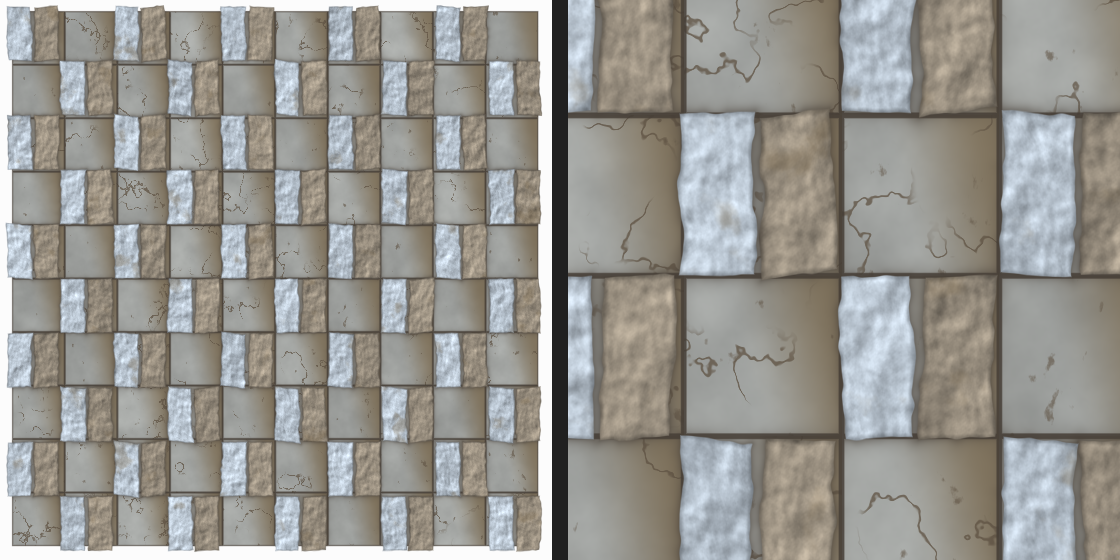
Left, the full canvas; right, a detail of the centre.
A Shadertoy shader for this texture:

```glsl
// Stone mosaic: a checkerboard of flat veined tiles and pairs of raised split-face blocks.
const float COUNT = 10.0;                  // cells across and down
const vec2 PANEL_MIN = vec2(0.022, 0.025);
const vec2 PANEL_MAX = vec2(0.975, 0.980);
const float PARALLAX = 0.09;               // outward shift of raised blocks at the rim
const float GAP = 0.018;                   // joint width, in cells
const float ROUGHNESS = 0.022;             // waviness of the broken edges
const vec2 BLOCK_HALF = vec2(0.248, 0.505);
const vec3 BACKDROP = vec3(0.99);
const vec3 FLAT_STONE = vec3(0.64, 0.65, 0.64);
const vec3 FLAT_SHADE = vec3(0.46, 0.39, 0.28);
const vec3 COOL_FACE = vec3(0.72, 0.765, 0.81);
const vec3 WARM_FACE = vec3(0.60, 0.56, 0.50);
const vec3 JOINT = vec3(0.27, 0.24, 0.21);
const vec3 VEIN = vec3(0.37, 0.32, 0.26);

float hash(vec2 p) {
    return fract(sin(dot(p, vec2(127.1, 311.7))) * 43758.5453);
}

float noise(vec2 p) {
    vec2 i = floor(p), f = fract(p);
    f = f * f * (3.0 - 2.0 * f);
    return mix(mix(hash(i), hash(i + vec2(1, 0)), f.x),
               mix(hash(i + vec2(0, 1)), hash(i + vec2(1, 1)), f.x), f.y);
}

float fbm(vec2 p) {
    float sum = 0.0, amp = 0.5;
    for (int i = 0; i < 5; i++) {
        sum += amp * noise(p);
        p = mat2(1.6, 1.2, -1.2, 1.6) * p + 7.3;
        amp *= 0.5;
    }
    return sum;
}

float boxDistance(vec2 p, vec2 halfSize) {
    vec2 q = abs(p) - halfSize;
    return length(max(q, 0.0)) + min(max(q.x, q.y), 0.0);
}

bool isRaised(vec2 cell) {
    return mod(cell.x + cell.y, 2.0) > 0.5
        && all(greaterThanEqual(cell, vec2(0))) && all(lessThan(cell, vec2(COUNT)));
}

// Flat tile: shade toward its right side, clouding, veins, pits and joints
vec3 flatTile(vec2 g, float px) {
    vec2 cell = floor(g), p = fract(g);
    float seed = hash(cell + 3.7);
    vec2 q = p + cell * 5.3;
    vec3 col = FLAT_STONE * (0.94 + 0.10 * seed);
    col *= 0.90 + 0.20 * fbm(q * 3.0);
    float shade = smoothstep(0.35, 1.05, p.x + 0.25 * (p.y - 0.5));
    col = mix(col, FLAT_SHADE, 0.75 * shade);
    float crack = abs(fbm(q * 2.2 + 11.0) - 0.48);
    float broken = smoothstep(0.40, 0.65, noise(q * 3.1 + 20.0)) * step(0.35, seed);
    col = mix(col, VEIN, 0.75 * broken * (1.0 - smoothstep(0.003, 0.016, crack)));
    float pits = smoothstep(0.72, 0.82, fbm(q * vec2(9.0, 6.0) + 40.0));
    col = mix(col, VEIN, 0.6 * pits);
    vec2 edge = min(p, 1.0 - p);
    float joint = 1.0 - smoothstep(GAP - px, GAP + px, min(edge.x, edge.y));
    return mix(col, JOINT, 0.85 * joint);
}

// Split face: broken relief lit from the upper left
vec3 splitFace(vec2 p, vec2 seed, vec3 tint) {
    vec2 q = p * vec2(7.0, 5.5) + seed * 9.1;
    float height = fbm(q);
    float slope = height - fbm(q + vec2(-0.22, 0.22));
    vec3 col = tint * (0.95 + 0.09 * hash(seed + 5.0) + 0.85 * slope);
    col *= 0.93 + 0.14 * height;
    float stain = smoothstep(0.60, 0.78, fbm(p * 3.0 + seed * 4.7));
    return mix(col, FLAT_SHADE, 0.35 * stain);
}

void mainImage(out vec4 fragColor, in vec2 fragCoord) {
    vec2 uv = fragCoord / iResolution.xy;
    vec2 g = (uv - PANEL_MIN) / (PANEL_MAX - PANEL_MIN) * COUNT;
    float px = COUNT / min(iResolution.x, iResolution.y);

    float panel = boxDistance(g - 0.5 * COUNT, vec2(0.5 * COUNT));
    float inside = 1.0 - smoothstep(-px, px, panel);
    vec3 col = mix(BACKDROP, flatTile(g, px), inside);

    // Raised blocks: the warm right half first, the cool left half over it
    for (int k = 0; k < 18; k++) {
        int n = k % 9;
        bool cool = k >= 9;
        vec2 cell = floor(g) + vec2(n % 3 - 1, n / 3 - 1);
        if (!isRaised(cell)) continue;
        vec2 seed = cell + (cool ? 0.0 : 31.0);
        vec2 center = cell + vec2(cool ? 0.22 : 0.73, 0.5);
        center += PARALLAX * (2.0 * cell + 1.0 - COUNT) / COUNT;
        vec2 p = g - center;

        // Tilt and ragged outline, different for every block
        float tilt = hash(seed + 1.3) - 0.5;
        p.y += p.x * (0.20 * tilt + (cool ? 0.05 : -0.05));
        p.x += p.y * 0.07 * (hash(seed + 2.9) - 0.5);
        p.x += ROUGHNESS * 2.0 * (noise(p * 4.0 + seed * 3.0) - 0.5);
        float d = boxDistance(p, BLOCK_HALF - vec2(GAP, 0.0));
        d += ROUGHNESS * (noise(p * 13.0 + seed * 6.0) - 0.5);

        // Contact shadow falls on the stone, not on the backdrop
        col = mix(col, JOINT, 0.55 * exp(-max(d, 0.0) * 28.0) * inside);
        if (d > px) continue;
        vec3 face = splitFace(p, seed, cool ? COOL_FACE : WARM_FACE);
        face *= 1.0 - 0.22 * smoothstep(-0.035, 0.0, d);
        col = mix(col, face, 1.0 - smoothstep(-px, px, d));
    }
    fragColor = vec4(clamp(col, 0.0, 1.0), 1.0);
}
```
